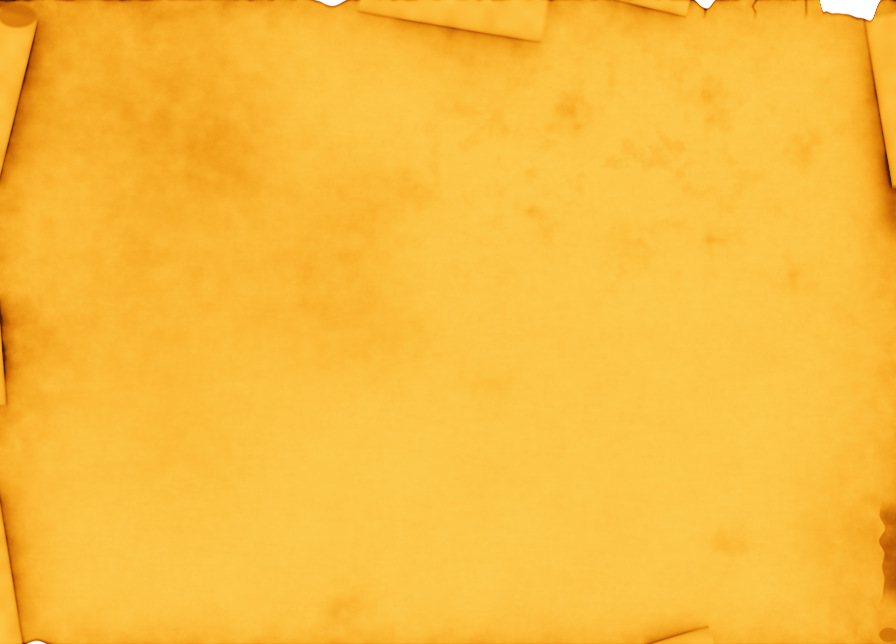
This texture is drawn by a Shadertoy shader. Its source:

```glsl
// Aged golden parchment with stains, scorched rims, curled flaps and torn edges.
// A scalar "tone" is summed from soft blobs, noise and folds, then mapped
// through a colour ramp from pale gold to dark umber.

const vec2 SHEET = vec2(139.1, 100.0);   // working units, y runs downward
const float BASE_TONE = -0.02;
const float CLOUD = 0.32;
const float GRAIN = 0.26;
const float WEAVE = 0.12;
const float SPECKLE = 0.10;
const float STAIN_GAIN = 1.12;
const float SPOT_GAIN = 1.05;
const float OUTLINE = 0.9;
const vec4 RIM_REACH = vec4(5.5, 6.0, 3.5, 3.0);     // left, right, top, bottom
const vec4 RIM_TONE = vec4(1.7, 1.4, 1.9, 1.4);
const vec3 BACKDROP = vec3(1.0);

const vec3 RAMP[6] = vec3[6](
    vec3(0.99, 0.79, 0.30), vec3(0.98, 0.71, 0.19), vec3(0.94, 0.62, 0.10),
    vec3(0.85, 0.49, 0.04), vec3(0.71, 0.33, 0.02), vec3(0.32, 0.13, 0.01));

// Each entry: centre, radius, strength
const vec4 STAINS[11] = vec4[11](
    vec4(28, 18, 16, 1.2), vec4(35, 25, 8, 0.5), vec4(55, 32, 8, 0.7),
    vec4(48, 45, 12, 0.8), vec4(22, 45, 15, 0.8), vec4(10, 12, 15, 0.6),
    vec4(59, 52, 7, 0.5), vec4(4, 55, 9, 0.7), vec4(28, 68, 13, 0.4),
    vec4(75, 4, 12, 0.6), vec4(135, 84, 11, 0.7));
const vec4 SPOTS[11] = vec4[11](
    vec4(88.4, 18, 2.6, 1.5), vec4(125, 22.5, 2.3, 1.1), vec4(83.5, 33, 2.6, 0.8),
    vec4(98, 38, 2.6, 0.7), vec4(112, 37.5, 2.0, 1.1), vec4(109.5, 15, 3.2, 0.9),
    vec4(124, 42.5, 2.3, 0.9), vec4(64, 30, 3, 0.7), vec4(113.5, 84.5, 3, 0.9),
    vec4(54, 94, 3, 1.0), vec4(76, 60, 4, 0.5));

float hash(vec2 p) {
    vec3 q = fract(p.xyx * 0.1031);
    q += dot(q, q.yzx + 33.33);
    return fract((q.x + q.y) * q.z);
}

float noise(vec2 p) {
    vec2 i = floor(p), f = fract(p);
    f = f * f * (3.0 - 2.0 * f);
    return mix(mix(hash(i), hash(i + vec2(1, 0)), f.x),
               mix(hash(i + vec2(0, 1)), hash(i + vec2(1, 1)), f.x), f.y);
}

float fbm(vec2 p) {
    float sum = 0.0, amp = 0.5;
    for (int i = 0; i < 5; i++) {
        sum += amp * noise(p);
        p = mat2(1.6, 1.2, -1.2, 1.6) * p + 7.3;
        amp *= 0.5;
    }
    return sum;
}

float blob(vec2 p, vec2 centre, vec2 radius) {
    vec2 d = (p - centre) / radius;
    return exp(-dot(d, d));
}

float disc(vec2 p, vec2 centre, vec2 radius) {
    return 1.0 - smoothstep(0.8, 1.1, length((p - centre) / radius));
}

// Curled flap along a-b: shadow on one side, rounded pale paper on the other
float fold(float tone, vec2 p, vec2 a, vec2 b, float reach, float shade, float px) {
    vec2 d = b - a;
    float t = dot(p - a, d) / dot(d, d);
    float s = dot(p - a, normalize(vec2(-d.y, d.x)));
    float fade = smoothstep(-0.2, 0.4, t) * (1.0 - smoothstep(0.85, 1.1, t));
    float span = smoothstep(-0.02, 0.02, t) * (1.0 - smoothstep(0.98, 1.02, t));
    float shadowed = tone + shade * fade * exp(-max(s, 0.0) / reach);
    float flap = 0.2 + 1.0 * exp(min(s, 0.0) / 0.9) + 0.8 * noise(p * 0.5);
    float inside = span * (1.0 - smoothstep(-px, px, s));
    return mix(shadowed, flap, inside) + OUTLINE * span * exp(-s * s / 0.08);
}

vec3 ramp(float tone) {
    vec3 col = RAMP[0];
    for (int i = 1; i < 6; i++)
        col = mix(col, RAMP[i], clamp(tone - float(i - 1), 0.0, 1.0));
    return col;
}

// Depth of the ragged top edge
float tornTop(float x) {
    float gap = smoothstep(127.0, 128.0, x) * (1.0 - smoothstep(135.5, 137.0, x));
    float notch = exp(-pow((x - 51.5) / 2.2, 2.0)) + exp(-pow((x - 109.5) / 1.6, 2.0));
    return 0.5 * noise(vec2(x * 0.9, 2.0)) - 0.6 + 1.5 * notch
         + gap * (1.6 + 2.0 * noise(vec2(x * 0.6, 9.0)));
}

void mainImage(out vec4 fragColor, in vec2 fragCoord) {
    vec2 uv = fragCoord / iResolution.xy;
    vec2 p = vec2(uv.x, 1.0 - uv.y) * SHEET;
    float px = SHEET.y / iResolution.y;

    // Paper fibre with a horizontal weave
    float cloud = fbm(p * 0.11);
    float mottle = fbm(p * 0.4 + 20.0);
    float tone = BASE_TONE + CLOUD * cloud + GRAIN * (fbm(p * 1.1) - 0.48);
    tone += WEAVE * (noise(p * vec2(0.4, 2.2)) + 0.5 * noise(p.yx * vec2(0.4, 2.2)) - 0.75);
    tone += SPECKLE * (noise(p * 2.4 + 60.0) - 0.5);

    // Broad stains and ragged spots
    vec2 warp = vec2(noise(p * 0.6), noise(p * 0.6 + 40.0)) - 0.5;
    for (int i = 0; i < 11; i++) {
        vec4 a = STAINS[i], b = SPOTS[i];
        tone += STAIN_GAIN * a.w * blob(p + 3.0 * warp, a.xy, a.zz) * (0.5 + 0.8 * mottle);
        tone += SPOT_GAIN * b.w * blob(p + 3.5 * warp, b.xy, b.zz) * (0.2 + mottle);
    }
    tone += 0.6 * smoothstep(0.48, 0.8, mottle) * blob(p, vec2(94, 25), vec2(32, 20));

    // Scorched rims
    vec4 inset = vec4(p.x, SHEET.x - p.x, p.y, SHEET.y - p.y);
    tone += dot(RIM_TONE, exp(-inset / RIM_REACH)) * (0.25 + 1.2 * mottle);

    // Burnt patches at the right side
    tone += 2.6 * blob(p, vec2(138.8, 31), vec2(2.6, 6));
    float ragged = 137.0 - 1.6 * (noise(vec2(p.y * 0.5, 4.0)) - 0.5);
    tone += 1.8 * smoothstep(-px, px, p.x - ragged) * smoothstep(77.0, 81.0, p.y)
          * (1.0 - smoothstep(91.0, 95.0, p.y));

    // Curled flaps
    tone = fold(tone, p, vec2(55.5, 1.8), vec2(84, 6.6), 2.0, 2.0, px);
    tone = fold(tone, p, vec2(94, -0.4), vec2(106.5, 2.6), 1.7, 2.0, px);
    tone = fold(tone, p, vec2(-0.9, 31), vec2(5.9, 3), 2.3, 2.7, px);
    tone = fold(tone, p, vec2(1, 62.8), vec2(-0.3, 46), 1.5, 2.4, px);
    tone = fold(tone, p, vec2(3.7, 101), vec2(-0.3, 76), 1.9, 2.5, px);
    tone = fold(tone, p, vec2(134.2, 3), vec2(138.5, 29), 1.9, 3.0, px);
    tone = fold(tone, p, vec2(110, 97.2), vec2(100, 100.3), 1.4, 2.2, px);
    tone = mix(tone, 3.4, 0.8 * disc(p, vec2(2.7, 2.5), vec2(3.2, 1.9)));
    tone = mix(tone, 3.4, 0.8 * disc(p, vec2(138, 98.6), vec2(1.6, 1.2)));

    // Torn outline and short cracks
    float torn = min(p.y - tornTop(p.x),
        SHEET.y - p.y - 0.9 * exp(-pow((p.x - 5.7) / 1.8, 2.0)) + 0.4);
    tone += 2.3 * exp(-pow(torn / 0.35, 2.0));
    for (int i = 0; i < 3; i++) {
        float x = 109.0 + 7.8 * float(i) + 0.6 * noise(vec2(p.y, float(i)));
        tone += 2.0 * exp(-pow((p.x - x) / 0.25, 2.0)) * (1.0 - smoothstep(1.5, 3.5, p.y));
    }

    vec3 col = mix(BACKDROP, ramp(tone), smoothstep(-px, px, torn));
    fragColor = vec4(col, 1.0);
}
```
